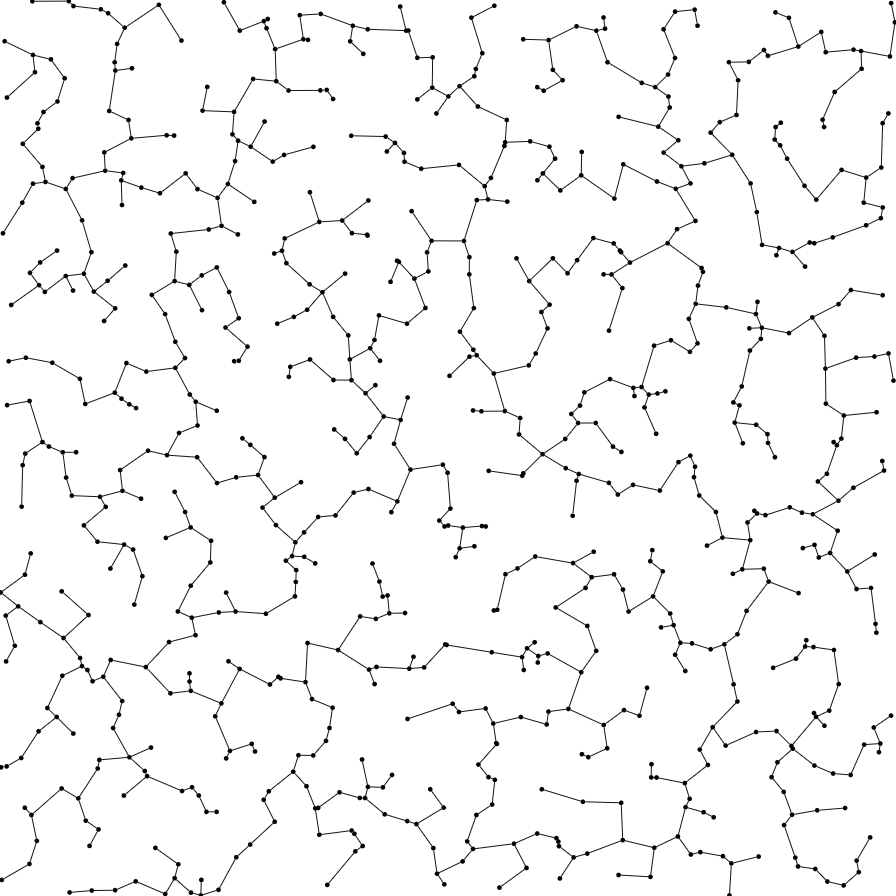
Give the GLSL for this pattern, as a Shadertoy shader.

```glsl
// Minimum spanning tree over randomly scattered dots, drawn as thin dark lines on white.

const int   GRID = 10;             // cells per canvas side
const int   DOTS_PER_CELL = 8;
const int   MASK_WORDS = 25;       // one bit per dot: GRID * GRID * DOTS_PER_CELL / 32
const int   QUEUE_SIZE = 64;       // ring buffer, power of two
const int   MAX_NEARBY = 32;
const int   MAX_VISITS = 320;      // limit of the path search
const uint  SEED = 77u;
const float MAX_LINK = 0.07;       // longest link considered
const float DOT_RADIUS = 0.0026;
const float LINE_WIDTH = 0.00104;
const vec3  PAPER = vec3(1.0);
const vec3  INK = vec3(0.01);

// Integer hash (PCG), two values in [0, 1)
vec2 hash2(uint n) {
    uvec2 v = uvec2(n, n ^ (SEED * 7919u)) * 1664525u + 1013904223u;
    v.x += v.y * 1664525u;
    v.y += v.x * 1664525u;
    v ^= v >> 16u;
    v.x += v.y * 1664525u;
    v.y += v.x * 1664525u;
    v ^= v >> 16u;
    return vec2(v >> 8u) / 16777216.0;
}

vec2 dotPosition(int id) {
    int cell = id / DOTS_PER_CELL;
    vec2 corner = vec2(cell % GRID, cell / GRID);
    return (corner + hash2(uint(id))) / float(GRID);
}

ivec2 cellAt(vec2 p) {
    return clamp(ivec2(floor(p * float(GRID))), ivec2(0), ivec2(GRID - 1));
}

float segmentDistance(vec2 p, vec2 a, vec2 b) {
    vec2 ab = b - a;
    float t = clamp(dot(p - a, ab) / max(dot(ab, ab), 1e-10), 0.0, 1.0);
    return length(p - a - ab * t);
}

// Breadth-first search: can goal be reached from start by hops shorter than hop?
bool joinedByShorterHops(int start, int goal, float hop) {
    uint reached[MASK_WORDS];
    int queue[QUEUE_SIZE];
    for (int i = 0; i < MASK_WORDS; i++) reached[i] = 0u;
    reached[start >> 5] = 1u << uint(start & 31);
    queue[0] = start;
    int tail = 1;
    for (int head = 0; head < tail && head < MAX_VISITS; head++) {
        vec2 here = dotPosition(queue[head & (QUEUE_SIZE - 1)]);
        ivec2 lo = cellAt(here - hop), hi = cellAt(here + hop);
        for (int y = lo.y; y <= hi.y; y++)
        for (int x = lo.x; x <= hi.x; x++)
        for (int k = 0; k < DOTS_PER_CELL; k++) {
            int id = (y * GRID + x) * DOTS_PER_CELL + k;
            uint bit = 1u << uint(id & 31);
            if ((reached[id >> 5] & bit) != 0u) continue;
            if (distance(here, dotPosition(id)) >= hop) continue;
            if (id == goal) return true;
            reached[id >> 5] |= bit;
            queue[tail & (QUEUE_SIZE - 1)] = id;
            tail++;
        }
    }
    return false;
}

void mainImage(out vec4 fragColor, in vec2 fragCoord) {
    float pixel = 1.0 / min(iResolution.x, iResolution.y);
    vec2 p = fragCoord * pixel;
    float ink = 0.0;

    // Gather the dots around this point: xy = position, z = id
    vec3 nearby[MAX_NEARBY];
    int total = 0;
    float reach = MAX_LINK + 0.003;
    ivec2 lo = cellAt(p - reach), hi = cellAt(p + reach);
    for (int y = lo.y; y <= hi.y; y++)
    for (int x = lo.x; x <= hi.x; x++)
    for (int k = 0; k < DOTS_PER_CELL; k++) {
        int id = (y * GRID + x) * DOTS_PER_CELL + k;
        vec2 site = dotPosition(id);
        float d = distance(p, site);
        if (d > reach || total >= MAX_NEARBY) continue;
        nearby[total] = vec3(site, float(id));
        total++;
        ink = max(ink, clamp((DOT_RADIUS - d) / pixel + 0.5, 0.0, 1.0));
    }

    // Links that pass here, kept only if no path of shorter hops replaces them
    float lineEdge = 0.5 * max(LINE_WIDTH, pixel) + 0.5 * pixel;
    float lineStrength = min(1.0, LINE_WIDTH / pixel);
    for (int i = 0; i < total; i++)
    for (int j = i + 1; j < total; j++) {
        vec2 a = nearby[i].xy, b = nearby[j].xy;
        float len = distance(a, b);
        float d = segmentDistance(p, a, b);
        float cover = lineStrength * clamp((lineEdge - d) / pixel, 0.0, 1.0);
        if (len > MAX_LINK || cover <= ink) continue;

        // Quick test: a third dot closer to both ends
        float hop = len * 0.9999;
        bool blocked = false;
        for (int k = 0; k < total && !blocked; k++) {
            vec2 c = nearby[k].xy;
            blocked = max(distance(a, c), distance(b, c)) < hop;
        }
        if (blocked) continue;
        if (!joinedByShorterHops(int(nearby[i].z), int(nearby[j].z), hop)) ink = cover;
    }

    fragColor = vec4(mix(PAPER, INK, ink), 1.0);
}
```
